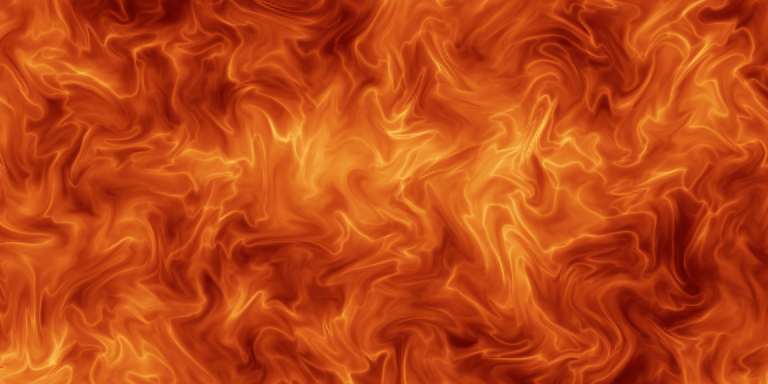
Write a WebGL 2 fragment shader that draws this texture.

```glsl
#version 300 es
precision highp float;
// A wall of roiling fire: smoky glowing gas crossed by thin curling flame edges.

uniform vec2 u_resolution;
out vec4 fragColor;

vec2 gradientAt(vec2 cell) {
  float angle = 6.2832 * fract(sin(dot(cell, vec2(127.1, 311.7))) * 43758.5);
  return vec2(cos(angle), sin(angle));
}

float gradientNoise(vec2 p) {
  vec2 cell = floor(p), f = p - cell;
  vec2 w = f * f * f * (f * (f * 6.0 - 15.0) + 10.0);
  vec2 e = vec2(1, 0);
  float a = dot(gradientAt(cell), f);
  float b = dot(gradientAt(cell + e.xy), f - e.xy);
  float c = dot(gradientAt(cell + e.yx), f - e.yx);
  float d = dot(gradientAt(cell + e.xx), f - e.xx);
  return mix(mix(a, b, w.x), mix(c, d, w.x), w.y);
}

float fbm(vec2 p, int octaves) {
  float sum = 0.0, amplitude = 1.0;
  for (int i = 0; i < octaves; i++) {
    sum += amplitude * gradientNoise(p);
    p = mat2(1.6, 1.2, -1.2, 1.6) * p + 7.3;
    amplitude *= 0.5;
  }
  return sum;
}

// Carries a point along the curl of finer and finer noise fields.
vec2 swirl(vec2 p) {
  float frequency = 3.0;
  for (int i = 0; i < 5; i++) {
    vec2 s = p * frequency + 13.7 * float(i);
    float n = gradientNoise(s);
    vec2 slope = vec2(gradientNoise(s + vec2(0.02, 0)) - n,
                      gradientNoise(s + vec2(0, 0.02)) - n) / 0.02;
    p += 0.135 / frequency * vec2(slope.y, -slope.x);
    frequency *= 1.55;
  }
  return p;
}

// A flame sheet: crisp on one side of its bright edge, fading on the other.
float sheetEdge(float n) {
  float finest = 0.8 / max(fwidth(n), 0.001);
  float glow = exp(-abs(n) * min(n < 0.0 ? 28.0 : 7.0, finest));
  float line = exp(-abs(n) * min(34.0, finest));
  return 0.5 * glow + 0.6 * line;
}

// Heat is roughly normal: zero is the median, one a standard deviation.
vec3 fireColor(float heat) {
  const float level[8] = float[8](-2.9, -1.81, -1.1, -0.48, 0.19, 0.9, 1.7, 3.2);
  const vec3 tone[8] = vec3[8](
    vec3(0.27, 0.015, 0.005), vec3(0.43, 0.04, 0.01),
    vec3(0.57, 0.12, 0.03), vec3(0.69, 0.20, 0.05),
    vec3(0.78, 0.28, 0.08), vec3(0.85, 0.38, 0.11),
    vec3(0.91, 0.51, 0.15), vec3(0.98, 0.74, 0.32));
  vec3 color = tone[0];
  for (int i = 1; i < 8; i++) {
    float t = clamp((heat - level[i - 1]) / (level[i] - level[i - 1]), 0.0, 1.0);
    color = mix(color, tone[i], t);
  }
  return color;
}

void main() {
  vec2 p = gl_FragCoord.xy / u_resolution.y;
  vec2 q = swirl(p + 3.1);

  // Broad dark and bright regions, billowing gas, fine streaks
  float heat = 1.9 * gradientNoise(p * 1.7 + 4.6);
  heat += 1.5 * fbm(mix(p, q, 0.7) * 4.0 + 21.4, 5);
  heat += 0.75 * fbm(mat2(17.0, 4.0, -8.0, 8.0) * q, 3);

  // Curling filaments, coming and going across the fire
  float frequency = 3.6, strength = 1.15;
  for (int i = 0; i < 4; i++) {
    float seed = 17.3 * float(i) + 5.9;
    float presence = 0.08 + 0.92 * smoothstep(-0.12, 0.3, gradientNoise(p * 4.5 + seed));
    heat += strength * presence * sheetEdge(fbm(q * frequency + seed, 2));
    frequency *= 1.4;
    strength *= 0.88;
  }

  fragColor = vec4(fireColor(1.42 * (heat - 0.4)), 1.0);
}
```
